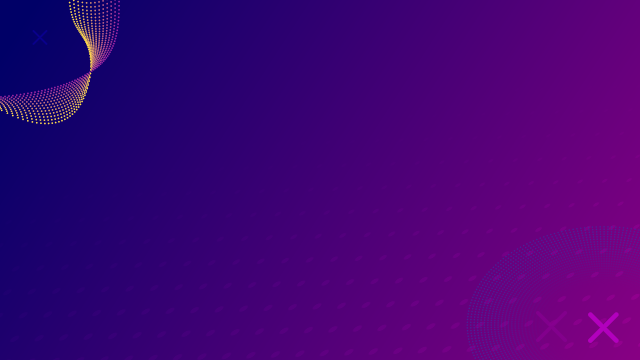
Write a WebGL 1 fragment shader that draws this background.

```glsl
precision highp float;

uniform vec2 u_resolution;

// Lengths are in canvas heights, with y running down from the top
const float ASPECT = 16.0 / 9.0;
const vec3 NAVY = vec3(0.0, 0.0, 0.405);
const vec3 PURPLE = vec3(0.53, 0.0, 0.515);
const vec2 GRADIENT = vec2(0.77, 0.28);
const float GRADIENT_START = 0.045;
const vec3 YELLOW = vec3(1.0, 0.86, 0.30);
const vec3 ORCHID = vec3(0.62, 0.15, 0.64);
const vec3 MESH_BLUE = vec3(0.20, 0.22, 0.66);
const vec3 DASH_TINT = vec3(0.060, 0.0, 0.045);
const vec3 CROSS_BRIGHT = vec3(0.70, 0.0, 0.74);
const vec3 CROSS_FAINT = vec3(0.53, 0.0, 0.57);
const vec3 CROSS_BLUE = vec3(0.04, 0.0, 0.58);

const int RIBS = 66;
const float STRANDS = 12.0;
const float RIBBON_DOT = 0.0023;
const float RIB_BOW = 0.55;

const vec2 MESH_CENTER = vec2(1.678, 0.903);
const vec2 MESH_RADII = vec2(0.380, 0.273);
const float MESH_RINGS = 40.0;
const float MESH_SPOKES = 220.0;
const float MESH_DOT = 0.0019;

const vec2 DASH_CELL = vec2(0.068, 0.065);
const float DASH_ROW_SHIFT = 0.35;
const float DASH_TILT = 0.03;

// Soft coverage of a signed distance
float fill(float d) {
  return clamp(0.5 - d * u_resolution.y, 0.0, 1.0);
}

vec2 bezier(vec2 a, vec2 b, vec2 c, vec2 d, float t) {
  float s = 1.0 - t;
  return s * s * s * a + 3.0 * s * s * t * b + 3.0 * s * t * t * c + t * t * t * d;
}

// Diagonal cross with round ends
float crossMark(vec2 q, vec2 center, float reach, float halfWidth) {
  vec2 d = abs(q - center);
  float along = clamp(0.5 * (d.x + d.y), 0.0, reach);
  return fill(length(d - along) - halfWidth);
}

// Slanted dashes on a skewed grid, larger toward the bottom right
float dashes(vec2 q) {
  vec2 g = vec2(q.x, q.y + DASH_TILT * q.x) / DASH_CELL;
  g.x += DASH_ROW_SHIFT * floor(g.y);
  vec2 d = (fract(g) - 0.5) * DASH_CELL;
  vec2 local = vec2(0.87 * d.x - 0.5 * d.y, 0.5 * d.x + 0.87 * d.y);
  float growth = smoothstep(0.3, 1.0, q.y);
  float shape = fill(length(local * vec2(0.6, 1.4)) - mix(0.004, 0.0085, growth));
  float fade = smoothstep(0.28, 0.85, q.y + 0.15 * (q.x - 0.9));
  return shape * fade * mix(0.4, 1.0, q.x / ASPECT);
}

// Elliptical mesh of dots that fades inward
float dotMesh(vec2 q) {
  vec2 e = (q - MESH_CENTER) / MESH_RADII;
  float ring = min(floor(length(e) * MESH_RINGS + 0.5), MESH_RINGS) / MESH_RINGS;
  float stepAngle = 6.28318 / MESH_SPOKES;
  float angle = floor(atan(e.y, e.x) / stepAngle + 0.5) * stepAngle;
  vec2 dotPos = MESH_CENTER + MESH_RADII * ring * vec2(cos(angle), sin(angle));
  return fill(length(q - dotPos) - MESH_DOT) * smoothstep(0.38, 0.95, ring);
}

// Twisted ribbon: bowed ribs of dots between two edges that cross halfway
vec3 ribbon(vec3 color, vec2 q) {
  vec2 knot = vec2(0.252, 0.199);
  for (int i = 0; i < RIBS; i++) {
    float t = 2.0 * (float(i) + 0.5) / float(RIBS);
    vec2 inner, outer;
    if (t < 1.0) {
      inner = bezier(vec2(0.192, -0.02), vec2(0.194, 0.111), vec2(0.259, 0.081), knot, t);
      outer = bezier(vec2(0.329, -0.04), vec2(0.338, 0.110), vec2(0.312, 0.160), knot, t);
    } else {
      inner = bezier(knot, vec2(0.236, 0.320), vec2(0.167, 0.400), vec2(-0.02, 0.293), t - 1.0);
      outer = bezier(knot, vec2(0.185, 0.245), vec2(0.083, 0.264), vec2(-0.05, 0.274), t - 1.0);
    }
    vec2 rib = outer - inner;
    float s = clamp(dot(q - inner, rib) / max(dot(rib, rib), 1e-6), 0.0, 1.0);
    s = floor(s * STRANDS + 0.5) / STRANDS;
    vec2 dotPos = inner + rib * s + RIB_BOW * s * (1.0 - s) * vec2(-rib.y, rib.x);
    color = mix(color, mix(YELLOW, ORCHID, s), fill(length(q - dotPos) - RIBBON_DOT));
  }
  return color;
}

void main() {
  vec2 uv = gl_FragCoord.xy / u_resolution;
  vec2 q = vec2(uv.x * ASPECT, 1.0 - uv.y);

  // Tilted gradient toward the lower right
  float blend = dot(GRADIENT, vec2(uv.x, q.y)) - GRADIENT_START;
  vec3 color = mix(NAVY, PURPLE, clamp(blend, 0.0, 1.0));

  color += DASH_TINT * dashes(q);
  color = mix(color, MESH_BLUE, 0.6 * dotMesh(q));

  // Crosses
  color = mix(color, CROSS_BLUE, 0.8 * crossMark(q, vec2(0.111, 0.104), 0.018, 0.0025));
  color = mix(color, CROSS_FAINT, 0.7 * crossMark(q, vec2(1.532, 0.907), 0.038, 0.005));
  color = mix(color, CROSS_BRIGHT, crossMark(q, vec2(1.676, 0.910), 0.036, 0.0065));

  if (q.x < 0.36 && q.y < 0.38) color = ribbon(color, q);

  gl_FragColor = vec4(color, 1.0);
}
```
